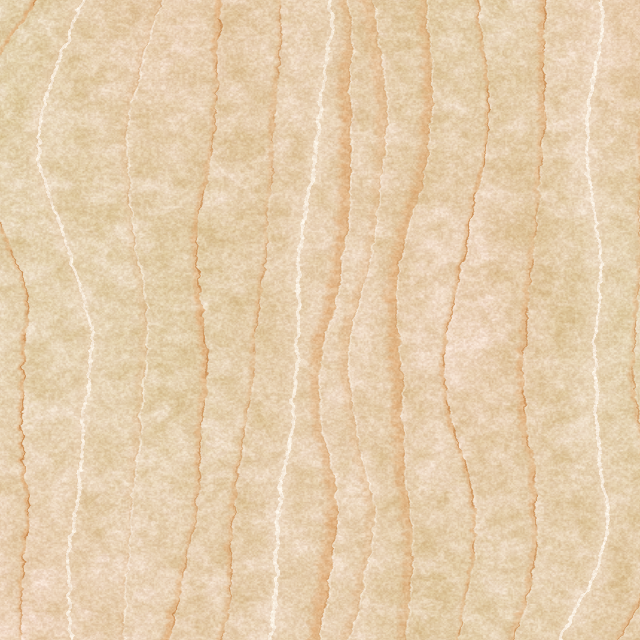
Give the GLSL for this texture, as a Shadertoy shader.

```glsl
const vec3 TAN    = vec3(0.872, 0.772, 0.612);
const vec3 CREAM  = vec3(0.938, 0.864, 0.782);
const vec3 BLUSH  = vec3(0.012, -0.008, 0.004);
const vec3 ORANGE = vec3(0.880, 0.660, 0.445);
const vec3 RUST   = vec3(0.770, 0.510, 0.270);
const vec3 WHITE  = vec3(0.975, 0.935, 0.880);

const float FIRST_VEIN = 0.025;
const float SPACING = 0.081;
const float LEAN = 0.075;
const float MEANDER = 0.17;
const float FRAY = 0.014;
const float MOTTLE = 1.75;
const float GRAIN = 0.075;

// Per vein: band width, orange strength, white strength
const int VEINS = 13;
const vec3 STYLE[VEINS] = vec3[VEINS](
    vec3(0.006, 0.80, 0.10), vec3(0.012, 0.08, 0.85), vec3(0.010, 0.25, 0.50),
    vec3(0.010, 0.85, 0.15), vec3(0.008, 0.65, 0.15), vec3(0.010, 0.00, 1.00),
    vec3(0.018, 0.95, 0.45), vec3(0.016, 0.55, 0.45), vec3(0.017, 0.90, 0.40),
    vec3(0.006, 0.70, 0.25), vec3(0.009, 0.70, 0.20), vec3(0.010, 0.00, 1.00),
    vec3(0.008, 0.70, 0.15));

float hash(vec2 p) {
    vec3 q = fract(p.xyx * 0.1031);
    q += dot(q, q.yzx + 33.33);
    return fract((q.x + q.y) * q.z);
}

float noise(vec2 p) {
    vec2 cell = floor(p), f = fract(p);
    f = f * f * (3.0 - 2.0 * f);
    return mix(mix(hash(cell), hash(cell + vec2(1, 0)), f.x),
               mix(hash(cell + vec2(0, 1)), hash(cell + vec2(1, 1)), f.x), f.y);
}

float fbm(vec2 p) {
    float sum = 0.0, gain = 0.5, total = 0.0;
    for (int i = 0; i < 4; i++) {
        sum += gain * noise(p);
        total += gain;
        p = mat2(1.8, 0.5, -0.5, 1.8) * p + 17.3;
        gain *= 0.68;
    }
    return sum / total;
}

// Horizontal place of a vein at height y: shared bends, own bends, small steps
float veinPath(float id, float y) {
    float x = FIRST_VEIN + SPACING * id + LEAN * (y - 0.5);
    x += MEANDER * (noise(vec2(id * 0.25 + 4.0, y * 3.0 + 2.6)) - 0.5);
    x += 0.035 * (noise(vec2(id * 2.37 + 31.0, y * 5.0)) - 0.5);
    x += 0.009 * (noise(vec2(id * 5.71 + 57.0, y * 15.0)) - 0.5);
    return x;
}

// Mottled ground of cream flecks on tan, in broad upright drifts
vec3 ground(vec2 p) {
    float blotch = fbm(p * vec2(32.0, 42.0) + 11.0);
    float fleck = smoothstep(0.56, 0.66, fbm(p * vec2(38.0, 55.0) + 70.0));
    float bend = LEAN * p.y + MEANDER * noise(vec2(p.x * 3.0 + 4.0, p.y * 3.0 + 2.6));
    float drift = noise(vec2((p.x - bend) * 13.0 + 40.0, p.y * 2.0));
    float tone = 0.46 + MOTTLE * (blotch - 0.5) + 0.5 * (drift - 0.5) + 0.28 * fleck;
    vec3 color = mix(TAN, CREAM, clamp(tone, -0.2, 1.1));
    return color + BLUSH * 2.0 * (noise(p * vec2(4.0, 2.0) + 8.0) - 0.5);
}

vec3 addVein(vec3 color, vec2 p, int index, float fray, float soft) {
    float id = float(index);
    vec3 style = STYLE[index];
    float d = p.x + fray - veinPath(id, p.y);
    float wear = noise(vec2(id * 7.7, p.y * 6.0));
    float flake = noise(p * vec2(100.0, 170.0) + id);
    float orange = style.y * mix(0.5, 1.0, wear);
    float left = smoothstep(soft, -soft, d);

    // Wide stain on the left, pale glow around white veins
    float stain = left * exp(min(d, 0.0) / 0.028);
    color = mix(color, TAN, 0.65 * orange * stain);
    float glow = exp(-abs(d) / 0.016);
    color = mix(color, CREAM, 0.65 * glow * style.z * (1.0 - style.y));

    // Orange band with a sharp right edge and a feathered left one
    float width = style.x * mix(0.7, 1.25, wear);
    float feather = width * (0.5 + flake);
    float band = left * smoothstep(-width - 0.4 * feather, -0.4 * feather, d);
    color = mix(color, ORANGE, band * orange * mix(0.55, 1.0, flake));

    // Broken dark crack, weaker beside wide bands
    float crack = 1.0 - smoothstep(0.0004, 0.0006 + soft, abs(d + 0.001));
    crack *= smoothstep(0.3, 0.6, noise(vec2(id * 9.1, p.y * 55.0)));
    crack *= 1.0 - 0.55 * smoothstep(0.010, 0.016, style.x);
    color = mix(color, RUST, 0.9 * crack * orange);

    // Flaked bright crest
    float crestHalf = 0.0002 + 0.0026 * style.z * style.z * mix(0.4, 1.0, wear);
    float crest = 1.0 - smoothstep(crestHalf, crestHalf + soft, abs(d - 0.002));
    float chip = smoothstep(0.15, 0.55, flake + 0.35 * style.z * style.z);
    return mix(color, WHITE, crest * chip * style.z);
}

void mainImage(out vec4 fragColor, in vec2 fragCoord) {
    vec2 p = fragCoord / iResolution.xy;
    float soft = max(0.0014, 0.7 / iResolution.y);
    float fray = FRAY * (fbm(p * vec2(35.0, 75.0) + 5.0) - 0.5);

    vec3 color = ground(p);
    for (int i = 0; i < VEINS; i++) color = addVein(color, p, i, fray, soft);

    // Fine stone grain
    float grain = noise(p * vec2(230.0, 290.0)) + noise(p * vec2(430.0, 470.0) + 19.0) - 1.0;
    color += GRAIN * grain * vec3(0.6, 0.95, 1.2);
    fragColor = vec4(clamp(color, 0.0, 1.0), 1.0);
}
```
